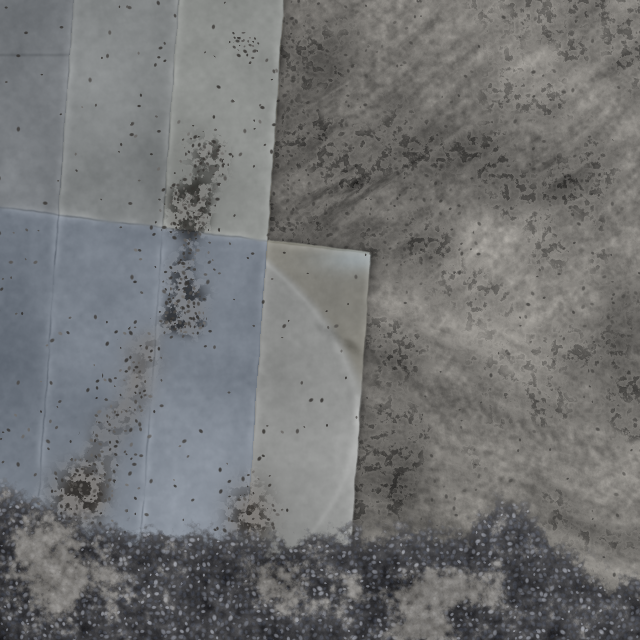
A Shadertoy shader for this texture:

```glsl
// Aerial view of worn concrete slabs beside streaked dirt, with a gravel strip below.

float hash(vec2 p) { return fract(sin(dot(p, vec2(127.1, 311.7))) * 43758.5453); }

float noise(vec2 p) {
    vec2 i = floor(p), f = fract(p);
    f = f * f * (3.0 - 2.0 * f);
    return mix(mix(hash(i), hash(i + vec2(1, 0)), f.x),
               mix(hash(i + vec2(0, 1)), hash(i + 1.0), f.x), f.y);
}

float fbm(vec2 p) {
    float sum = 0.0, amp = 0.52;
    for (int i = 0; i < 5; i++, amp *= 0.5) {
        sum += amp * noise(p);
        p = mat2(1.6, 1.2, -1.2, 1.6) * p + 3.7;
    }
    return sum;
}

vec2 turn(vec2 p, float a) { return mat2(cos(a), -sin(a), sin(a), cos(a)) * p; }

float ridge(float d, float width) { return exp(-d * d / (width * width)); }

float blob(vec2 p, float x, float y, float rx, float ry) {
    return ridge(p.x - x, rx) * ridge(p.y - y, ry);
}

float segment(vec2 p, vec2 a, vec2 b) {
    p -= a;
    b -= a;
    return length(p - b * clamp(dot(p, b) / dot(b, b), 0.0, 1.0));
}

float streaks(vec2 p, float angle) {
    p = turn(p, angle);
    return 0.8 * fbm(p * vec2(4, 22)) + 0.45 * fbm(p * vec2(22, 85)) - 0.12;
}

// Scattered stones: x is coverage, y is a random tone
vec2 stones(vec2 p, float density) {
    vec2 best = vec2(0);
    for (int k = 0; k < 9; k++) {
        vec2 cell = floor(p) + vec2(k % 3 - 1, k / 3 - 1);
        if (hash(cell) > density) continue;
        vec2 centre = cell + 0.15 + 0.7 * vec2(hash(cell + 7.0), hash(cell + 19.0));
        vec2 d = turn(p - centre, 6.28 * hash(cell + 53.0)) * vec2(1, 1.4);
        float r = 0.3 + 0.4 * hash(cell + 31.0);
        float cover = 1.0 - smoothstep(r * 0.3, r, length(d));
        if (cover > best.x) best = vec2(cover, hash(cell + 43.0));
    }
    return best;
}

vec3 dirt(vec2 p) {
    vec2 w = p + 0.016 * (vec2(fbm(p * 7.0), fbm(p * 7.0 + 9.0)) - 0.5);
    float upper = smoothstep(0.44, 0.6, p.y + 0.2 * (p.x - 0.7));
    float streak = mix(streaks(w, -0.38), streaks(w, 0.6), upper);
    float tone = 0.475 + 0.3 * (streak - 0.5) + 0.14 * (fbm(p * 11.0) - 0.5);
    tone += 0.04 * (blob(p, 0.82, 0.89, 0.13, 0.12) + blob(p, 0.74, 0.5, 0.14, 0.1) + blob(p, 0.85, 0.22, 0.16, 0.06));
    // Damp zones, broken up along the streaks
    float damp = blob(p, 0.63, 0.73, 0.12, 0.06) + blob(p, 0.88, 0.73, 0.06, 0.05)
        + 0.7 * (blob(p, 0.5, 0.68, 0.1, 0.09) + blob(p, 0.5, 0.88, 0.07, 0.13) + blob(p, 0.63, 0.61, 0.08, 0.04)
        + blob(p, 0.97, 0.48, 0.05, 0.1) + blob(p, 0.62, 0.25, 0.08, 0.08));
    tone -= damp * (0.03 + 0.2 * smoothstep(0.4, 0.62, streak));
    // Wheel track
    float track = min(segment(w, vec2(0.565, 0.45), vec2(0.77, 0.355)), segment(w, vec2(0.77, 0.355), vec2(1.02, 0.27)));
    float ribs = 0.7 + 0.3 * sin(turn(w, 0.5).x * 400.0);
    tone -= 0.22 * ridge(track, 0.013) * streak * ribs * (1.5 - p.x);
    // Fine grit and crumbs
    float grit = fbm(p * 120.0);
    tone += 0.22 * (grit - 0.5) - 0.2 * smoothstep(0.5, 0.7, grit) * smoothstep(0.45, 0.7, fbm(p * 13.0 + 5.0) + 0.2 * damp);
    vec2 crumbs = stones(p * 130.0, 0.02 + 0.3 * damp * streak + 0.3 * ridge(p.x - 0.455, 0.018) * upper);
    tone = mix(tone, 0.2 + 0.15 * crumbs.y, 0.7 * crumbs.x);
    return tone * vec3(1.02, 1.0, 0.965);
}

vec3 slabs(vec2 p, float s, float t) {
    float column = floor((s - 0.087) / 0.1645), jut = step(1.5, column), cloud = fbm(p * 7.0);
    vec3 top = mix(vec3(0.445, 0.46, 0.475), vec3(0.55, 0.56, 0.55), (column + 1.0) * 0.5);
    vec3 low = vec3(0.445, 0.475, 0.515) + 0.015 * column + 0.06 * (1.0 - smoothstep(0.2, 0.4, p.y));
    low = mix(low, vec3(0.555, 0.56, 0.555), jut);
    vec3 col = mix(low, top, smoothstep(0.672, 0.68, t)) + 0.17 * (cloud - 0.5);
    // Brown wedge, crease and pale corner on the projecting slab
    float drop = 0.58 - p.y, crease = p.x - 0.425 - 1.14 * drop + 2.4 * drop * drop + 0.01 * (cloud - 0.5);
    col -= jut * smoothstep(-0.002, 0.02, crease) * smoothstep(0.35, 0.43, p.y) * vec3(0.04, 0.05, 0.07) * (0.6 + cloud);
    col += jut * (0.04 * ridge(crease, 0.006) + vec3(0.1, 0.13, 0.16) * blob(p, 0.56, 0.595, 0.06, 0.02));
    col -= 0.16 * jut * ridge(segment(p, vec2(0.5, 0.49), vec2(0.57, 0.445)), 0.008) * fbm(p * 60.0);
    // Broken seams with chalky halos
    float across = (fract((s - 0.087) / 0.1645 + 0.5) - 0.5) * 0.1645, along = t - 0.676;
    float wear = 1.4 * noise(p * 35.0);
    col += 0.05 * (0.3 + wear) * (ridge(across, 0.008) + ridge(along, 0.008));
    col -= 0.09 * wear * (ridge(across, 0.0016) + ridge(along, 0.0016));
    col -= 0.05 * ridge(p.y - 0.914, 0.0025) * step(s, 0.087);
    // Debris trail, thinning downhill
    float wobble = 0.04 * (noise(p * 26.0) - 0.5), grit = fbm(p * 95.0);
    float thick = ridge(segment(p, vec2(0.315, 0.76), vec2(0.28, 0.5)) + wobble, 0.027);
    float thin = ridge(segment(p, vec2(0.235, 0.46), vec2(0.14, 0.24)) + wobble, 0.03);
    float mound = blob(p, 0.39, 0.19, 0.034, 0.05) + blob(p, 0.12, 0.22, 0.04, 0.045);
    col = mix(col, vec3(0.5, 0.485, 0.47), min(0.4 * thick + thin * cloud + mound, 0.85));
    col -= 0.3 * smoothstep(0.42, 0.6, grit) * min(thick + 0.35 * thin + mound, 1.0);
    float spill = ridge(segment(p, vec2(0.31, 0.78), vec2(0.15, 0.23)), 0.075);
    vec2 bits = stones(p * 130.0, 0.015 + 0.07 * spill + 0.8 * thick + 0.3 * thin
        + 0.6 * mound + 0.8 * blob(p, 0.382, 0.928, 0.025, 0.018));
    return mix(col, vec3(0.2, 0.19, 0.18) + 0.25 * bits.y * bits.y, 0.85 * bits.x) + 0.06 * (grit - 0.5);
}

void mainImage(out vec4 fragColor, in vec2 fragCoord) {
    vec2 p = fragCoord / iResolution.xy;
    float s = p.x - 0.07 * (p.y - 0.6) + 0.004 * (fbm(p * 45.0) - 0.5);
    float t = p.y + 0.125 * p.x + 0.004 * (fbm(p * 40.0) - 0.5);
    // Slabs over dirt, with a contact shadow
    float edge = min(s - 0.416, max(s - 0.58, t - 0.678));
    vec3 col = dirt(p) * (1.0 - 0.35 * exp(-max(edge, 0.0) / 0.01) * (0.4 + noise(p * 30.0)));
    col = mix(col, slabs(p, s, t), 1.0 - smoothstep(-0.002, 0.002, edge));
    // Gravel strip with sandy patches
    float rim = 0.165 + 0.06 * ridge(p.x, 0.14) + 0.04 * ridge(p.x - 0.79, 0.05) - 0.07 * smoothstep(0.82, 0.96, p.x);
    float rough = fbm(p * 22.0) - 0.5, grit = fbm(p * 100.0) - 0.5;
    float sand = blob(p, 0.67, 0.075, 0.12, 0.035) + blob(p, 0.66, 0.015, 0.06, 0.02)
        + 0.85 * (blob(p, 0.08, 0.11, 0.1, 0.09) + blob(p, 0.43, 0.1, 0.06, 0.05));
    vec2 stone = stones(p * 105.0, 1.0);
    vec3 gravel = mix(vec3(0.25, 0.25, 0.26), vec3(0.27, 0.28, 0.31) + 0.3 * stone.y * stone.y, stone.x);
    vec3 earth = vec3(0.46, 0.45, 0.435) + 0.25 * rough + 0.3 * grit;
    gravel = mix(gravel + 0.2 * rough + 0.25 * grit, earth, 0.85 * smoothstep(0.2, 0.8, sand + 1.2 * rough + grit));
    col = mix(col, gravel, smoothstep(-0.015, 0.02, rim - p.y + 0.07 * rough + 0.06 * grit));
    fragColor = vec4(clamp(col, 0.0, 1.0), 1.0);
}
```
